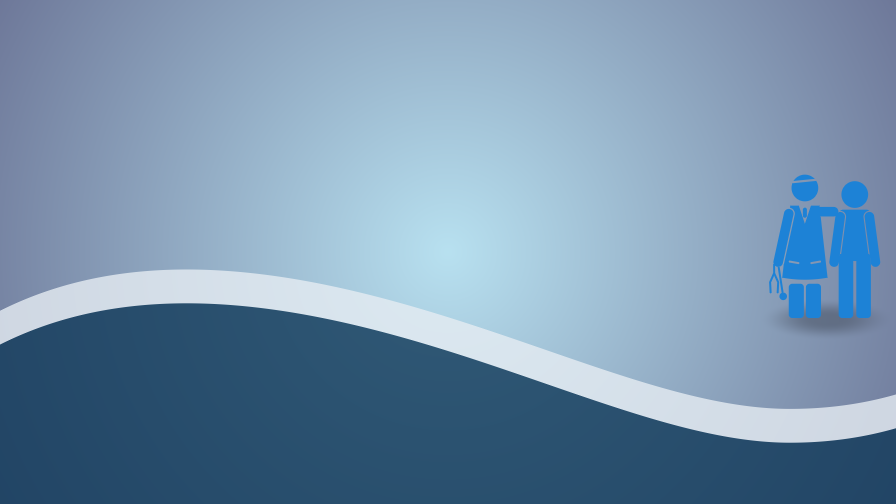
Give the GLSL for this background, as a WebGL 2 fragment shader.

```glsl
#version 300 es
precision highp float;
// A pale blue radial glow crossed by a broad white and navy wave, with two
// plain standing pictograms at the right above a soft oval shadow.
// The wave is a polynomial curve; the figures are combined distance functions.
uniform vec2 u_resolution;
out vec4 fragColor;

const vec3 GLOW_CENTER = vec3(0.72, 0.88, 0.94);
const vec3 GLOW_RIM = vec3(0.43, 0.47, 0.60);
const vec3 BAND = vec3(0.90, 0.926, 0.95);
const vec3 NAVY = vec3(0.058, 0.22, 0.346);
const vec3 FIGURE_BLUE = vec3(0.115, 0.51, 0.84);
const vec3 SHADOW = vec3(0.30, 0.34, 0.41);
const float WAVE_OPACITY = 0.8;
const float BAND_HEIGHT = 0.0671;

float fill(float d, float pixel) {
    return clamp(0.5 - d / pixel, 0.0, 1.0);
}

float capsule(vec2 p, vec2 a, vec2 b, float radius) {
    vec2 ab = b - a;
    float t = clamp(dot(p - a, ab) / dot(ab, ab), 0.0, 1.0);
    return length(p - a - ab * t) - radius;
}

float roundBox(vec2 p, vec2 halfSize, float radius) {
    vec2 d = abs(p) - halfSize + radius;
    return length(max(d, 0.0)) + min(max(d.x, d.y), 0.0) - radius;
}

// Upright trapezoid between two heights, given its half widths
float taper(vec2 p, float low, float high, float lowWidth, float highWidth) {
    float width = mix(lowWidth, highWidth, (p.y - low) / (high - low));
    return max(abs(p.x) - width, max(low - p.y, p.y - high));
}

float cut(float shape, float hole) {
    return max(shape, -hole);
}

// Height of the upper wave edge: an S curve skewed between crest and trough
float waveHeight(float x) {
    float s = (x - 0.3704) / 1.1968;
    float k = min(s, 1.0);
    float skew = k * k * (1.0 - k) * (1.0 - k) * (0.161 + 0.245 * k);
    return 0.4653 - 0.2766 * s * s * (3.0 - 2.0 * s) + skew;
}

// Figure in a long coat, feet at y = 0, axis at x = 0
float coatFigure(vec2 p) {
    float head = cut(length(p - vec2(0.0, 25.7)) - 2.65,
                     abs(p.y - 27.1 - 0.1 * p.x) - 0.22);
    float arm = capsule(p, vec2(-3.2, 20.6), vec2(-5.3, 11.0), 0.95);
    float coat = taper(p, 7.5 + 0.02 * p.x * p.x, 22.2, 4.5, 2.9);
    coat = cut(coat, arm - 0.25);
    coat = cut(coat, taper(p, 18.6, 22.5, 0.0, 1.3));
    vec2 side = vec2(abs(p.x), p.y);
    coat = cut(coat, capsule(side, vec2(1.3, 10.8), vec2(3.0, 11.1), 0.2));
    float tie = capsule(p, vec2(0.0, 21.4), vec2(0.0, 20.2), 0.4);
    float reach = capsule(p, vec2(2.2, 21.0), vec2(5.7, 21.0), 0.95);
    float legs = roundBox(side - vec2(1.7, 3.3), vec2(1.5, 3.4), 0.7);

    // Instrument hanging from the hand
    vec2 fork = vec2(abs(p.x + 6.1), p.y);
    float prongs = min(capsule(fork, vec2(0.0, 8.8), vec2(0.8, 7.0), 0.2),
                       capsule(fork, vec2(0.8, 7.0), vec2(0.7, 5.0), 0.2));
    float stem = capsule(p, vec2(-6.1, 10.5), vec2(-6.1, 8.8), 0.2);
    float tube = capsule(p, vec2(-5.2, 10.0), vec2(-4.4, 4.8), 0.2);
    float disk = length(p - vec2(-4.3, 4.2)) - 0.75;
    float tool = min(min(prongs, stem), min(tube, disk));
    float body = min(min(coat, arm), min(reach, tie));
    return min(min(head, body), min(legs, tool));
}

// Symmetric standing figure, feet at y = 0, axis at x = 0
float plainFigure(vec2 p) {
    float head = length(p - vec2(0.0, 24.4)) - 2.65;
    p.x = abs(p.x);
    float arm = capsule(p, vec2(2.9, 20.0), vec2(4.1, 11.0), 0.95);
    float torso = roundBox(p - vec2(0.0, 16.3), vec2(3.1, 5.1), 0.8);
    torso = cut(torso, arm - 0.22);
    float leg = roundBox(p - vec2(1.75, 6.3), vec2(1.45, 6.4), 0.7);
    return min(min(head, torso), min(arm, leg));
}

void main() {
    // Canvas height is one unit
    vec2 p = gl_FragCoord.xy / u_resolution.y;
    float pixel = 1.0 / u_resolution.y;
    vec2 center = vec2(0.5 * u_resolution.x / u_resolution.y, 0.5);

    // Radial glow
    float spread = length(p - center) / length(center);
    vec3 color = mix(GLOW_CENTER, GLOW_RIM, spread);

    // Translucent band and the navy area below it
    float above = p.y - waveHeight(p.x);
    vec3 wave = mix(BAND, NAVY, fill(above + BAND_HEIGHT, pixel));
    color = mix(color, wave, WAVE_OPACITY * fill(above, pixel));

    // Figures and shadow, in hundredths of the canvas height
    vec2 q = (p - vec2(1.641, 0.370)) * 100.0;
    float oval = length((q - vec2(0.0, -0.4)) / vec2(13.5, 4.2));
    color = mix(color, SHADOW, 0.6 * (1.0 - smoothstep(0.2, 1.0, oval)));
    float figures = min(coatFigure(q - vec2(-4.4, 0.0)),
                        plainFigure(q - vec2(5.5, 0.0)));
    color = mix(color, FIGURE_BLUE, fill(figures, pixel * 100.0));

    fragColor = vec4(color, 1.0);
}
```
